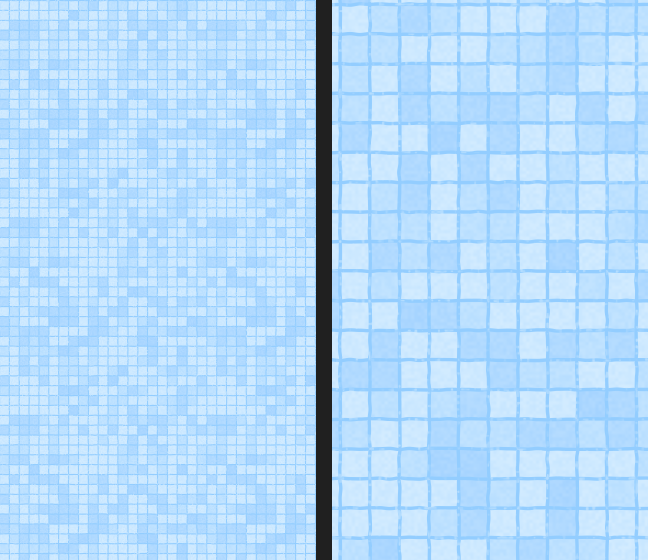
Left, the full canvas; right, a detail of the centre.
Write a Shadertoy shader that draws this pattern.

```glsl
// Pale blue mosaic: 32 square tiles across, parted by thin, worn grout lines.
// Each tile hashes to one of a few tints in a block of 20 x 20 tiles that
// repeats; fine grain mottles the tiles and breaks up the grout.

const float TILES_ACROSS = 32.0;
const float BLOCK = 20.0;        // tiles per repeating block
const float GRAIN = 9.0;         // grain cells per tile
const float GROUT_HALF = 0.058;  // half width, in tiles

const vec3 LIGHT = vec3(0.805, 0.913, 1.0);
const vec3 MIDDLE = vec3(0.742, 0.882, 1.0);
const vec3 DEEP = vec3(0.692, 0.853, 1.0);
const vec3 GROUT = vec3(0.575, 0.805, 1.0);

float hash(vec2 p, float seed) {
    vec3 h = fract(vec3(p.xyx) * 0.1031 + seed * 0.137);
    h += dot(h, h.yzx + 33.33);
    return fract((h.x + h.y) * h.z);
}

// Value noise that wraps after the given period
float noise(vec2 p, float period, float seed) {
    vec2 i = floor(p);
    vec2 f = smoothstep(0.0, 1.0, p - i);
    vec2 a = mod(i, period);
    vec2 b = mod(i + 1.0, period);
    return mix(mix(hash(a, seed), hash(vec2(b.x, a.y), seed), f.x),
               mix(hash(vec2(a.x, b.y), seed), hash(b, seed), f.x), f.y);
}

vec3 tileTint(vec2 cell) {
    float pick = hash(mod(cell, BLOCK), 3.0);
    vec3 tint = pick < 0.53 ? LIGHT : pick < 0.77 ? MIDDLE : DEEP;
    return tint - vec3(0.025, 0.014, 0.0) * step(0.95, pick);
}

// Coverage of the grout lines that lie on whole numbers
float groutLine(float x, float wobble, float pixel) {
    float d = abs(fract(x + wobble + 0.5) - 0.5);
    return clamp((GROUT_HALF - d) / pixel + 0.5, 0.0, 1.0);
}

void mainImage(out vec4 fragColor, in vec2 fragCoord) {
    // Tile units, counted from the upper left
    float pixel = TILES_ACROSS / iResolution.x;
    vec2 p = vec2(fragCoord.x, iResolution.y - fragCoord.y) * pixel;
    p += vec2(0.5, -0.5) / GRAIN;

    // Tiles with fine grain
    float period = BLOCK * GRAIN;
    float grain = noise(p * GRAIN, period, 7.0) - 0.5;
    vec3 color = tileTint(floor(p)) + grain * vec3(0.045, 0.023, 0.0);

    // Grout, slightly uneven and worn through in places
    float wobble = (noise(p * 3.0, BLOCK * 3.0, 11.0) - 0.5) * 0.045;
    float wear = noise(p * GRAIN, period, 19.0);
    float strength = mix(0.45, 1.0, smoothstep(0.05, 0.45, wear));
    float grout = max(groutLine(p.x, wobble, pixel), groutLine(p.y, wobble, pixel));
    color = mix(color, GROUT, grout * strength);

    fragColor = vec4(clamp(color, 0.0, 1.0), 1.0);
}
```
